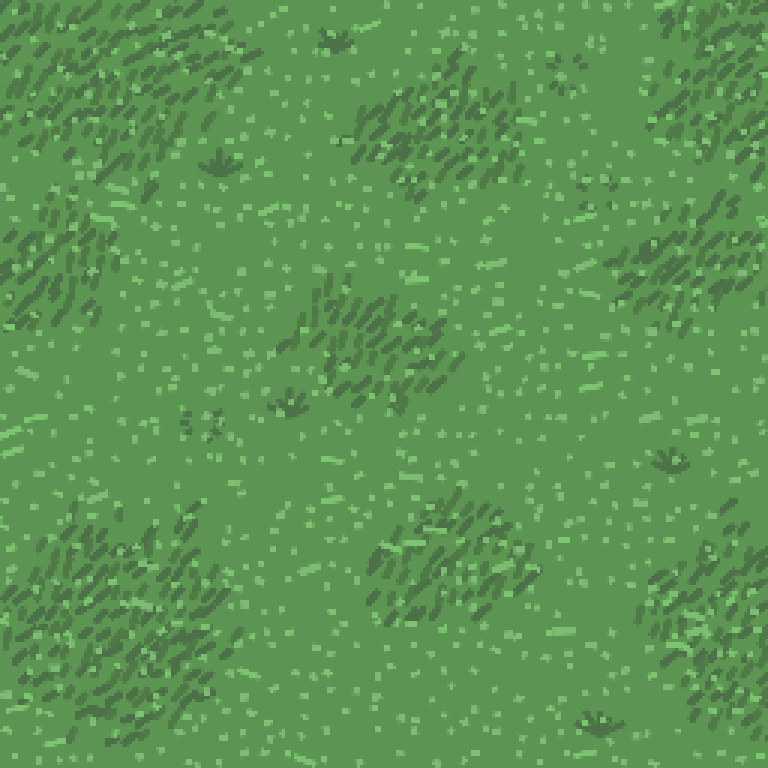
Reproduce this texture procedurally as a Shadertoy shader.

```glsl
// Flat green meadow: thickets of short leaning grass strokes, small tufts
// between them and pale flecks all over, each scattered on a jittered grid.
// Everything is drawn as distance fields on a coarse, soft-edged texel grid.

float hash(vec2 p) {
    return fract(sin(dot(p, vec2(127.1, 311.7))) * 43758.55);
}

vec2 hash2(vec2 p) {
    return vec2(hash(p), hash(p + 57.3));
}

vec2 turn(vec2 p, float angle) {
    float c = cos(angle), s = sin(angle);
    return vec2(c * p.x + s * p.y, c * p.y - s * p.x);
}

float capsule(vec2 p, float reach, float radius) {
    p.x -= clamp(p.x, -reach, reach);
    return length(p) - radius;
}

float cover(float dist) {
    return smoothstep(0.001, -0.001, dist);
}

// Positive inside the thickets: nine wobbly ellipses, larger in the corners
float thicket(vec2 p) {
    p += 0.014 * sin(p.yx * vec2(31.0, 37.0) + 1.3) + 0.008 * sin(p.yx * 71.0);
    float inside = -9.0;
    for (int k = 0; k < 9; k++) {
        float col = float(k % 3), row = float(k / 3);
        float side = abs(col - 1.0), corner = side * abs(row - 1.0);
        vec2 center = vec2(0.10 + 0.43 * col, 0.18 + 0.37 * row);
        center.x += 0.05 * cos(3.1416 * row);
        center.y += mix(0.09 * (1.0 - row), 0.1 * sin(1.5708 * row), side);
        vec2 radii = mix(vec2(0.11, 0.08), vec2(0.155, 0.145), corner);
        inside = max(inside, 1.0 - length((p - center) / radii));
    }
    return inside;
}

// Leaning strokes inside the thickets: distance and shade of the nearest
vec2 grassStrokes(vec2 p) {
    vec2 size = vec2(0.020, 0.027), best = vec2(1.0, 0.0);
    for (int k = 0; k < 9; k++) {
        vec2 cell = floor(p / size) + vec2(k % 3 - 1, k / 3 - 1);
        vec2 root = (cell + 0.5 + 0.6 * (hash2(cell) - 0.5)) * size;
        vec2 rnd = hash2(cell + 19.7);
        if (thicket(root) + 0.3 * (rnd.x - 0.5) < 0.0) continue;
        float lean = 0.98 + 0.3 * sin(7.0 * root.x + 3.0) * cos(6.0 * root.y);
        vec2 q = turn(p - root, lean + 0.8 * (rnd.y - 0.5));
        q.y += 14.0 * (rnd.x - 0.5) * q.x * q.x;
        float dist = capsule(q, mix(0.005, 0.012, hash(cell + 5.1)), 0.0051);
        if (dist < best.x) best = vec2(dist, rnd.y);
    }
    return best;
}

// Small fans of blades, or loose rings of them, in the open ground
float tufts(vec2 p) {
    float best = 1.0, size = 1.0 / 6.0;
    vec2 cell = floor(p / size);
    vec2 root = (cell + 0.5 + 0.5 * (hash2(cell + 3.9) - 0.5)) * size;
    if (hash(cell + 8.2) < 0.35 || thicket(root) > -0.25) return best;
    bool ring = hash(cell + 41.0) < 0.35;
    vec2 q = p - root;
    float spread = ring ? 5.0 : 2.0;
    float blade = clamp(round(atan(q.x, q.y) / 0.56), -spread, spread);
    float rnd = hash(cell + blade * 7.7);
    q = turn(q, 1.5708 - blade * 0.56);
    float start = ring ? 0.020 : 0.002;
    float tip = ring ? 0.026 : mix(0.020, 0.036, rnd);
    if (ring && rnd < 0.35) return best;
    q.x -= 0.5 * (start + tip);
    return capsule(q, 0.5 * (tip - start), 0.0042);
}

// Pale flecks: near-square specks and a few longer dashes
vec2 flecks(vec2 p) {
    float size = 1.0 / 36.0;
    vec2 best = vec2(1.0, 0.0);
    for (int k = 0; k < 9; k++) {
        vec2 cell = floor(p / size) + vec2(k % 3 - 1, k / 3 - 1);
        vec2 spot = (cell + 0.5 + 0.75 * (hash2(cell + 71.0) - 0.5)) * size;
        float density = 0.78 - 0.2 * step(0.0, thicket(spot));
        density += 0.12 * sin(17.0 * spot.x + 4.0 * sin(9.0 * spot.y));
        if (hash(cell + 23.0) > density) continue;
        vec2 rnd = hash2(cell + 91.0);
        vec2 extent = vec2(mix(0.0035, 0.0075, rnd.x * rnd.x), mix(0.0034, 0.0052, rnd.y));
        if (rnd.x > 0.96) extent.x = 0.015;
        vec2 q = turn(p - spot, 0.9 * (hash(cell + 13.0) - 0.5));
        vec2 d = abs(q) - extent;
        float dist = length(max(d, 0.0)) + min(max(d.x, d.y), 0.0);
        if (dist < best.x) best = vec2(dist, rnd.y);
    }
    return best;
}

void mainImage(out vec4 fragColor, in vec2 fragCoord) {
    // Snap to coarse texels, with seams one screen pixel wide
    vec2 p = fragCoord / iResolution.y * 256.0;
    vec2 seam = floor(p + 0.5);
    p = (seam + clamp((p - seam) * iResolution.y / 256.0, -0.5, 0.5)) / 256.0;

    vec3 meadow = vec3(0.36, 0.58, 0.33), glade = vec3(0.36, 0.59, 0.32);
    vec3 color = mix(meadow, glade, smoothstep(-0.02, 0.02, thicket(p)));

    vec2 grass = grassStrokes(p);
    vec3 blade = mix(vec3(0.30, 0.44, 0.28), vec3(0.31, 0.48, 0.28), step(0.53, grass.y));
    color = mix(color, blade, cover(grass.x));
    color = mix(color, vec3(0.30, 0.45, 0.28), cover(tufts(p)));

    vec2 fleck = flecks(p);
    vec3 pale = mix(vec3(0.49, 0.77, 0.44), vec3(0.49, 0.74, 0.45), step(0.5, fleck.y));
    color = mix(color, pale, cover(fleck.x));
    fragColor = vec4(color, 1.0);
}
```
